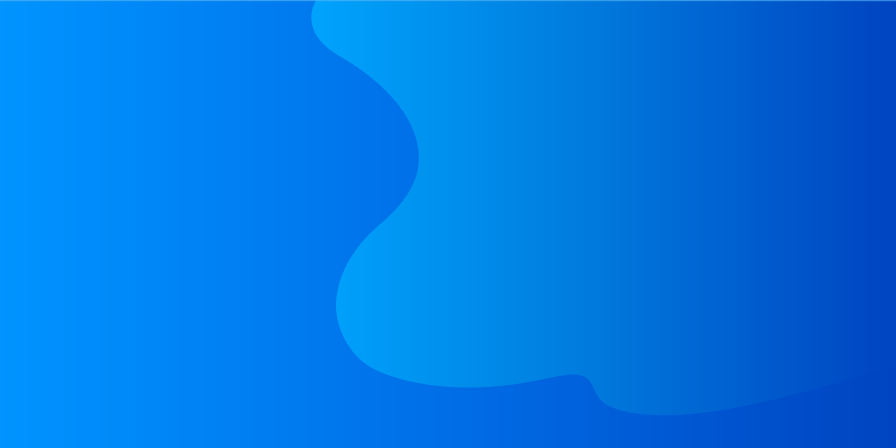
Reproduce this background procedurally as a WebGL 2 fragment shader.

```glsl
#version 300 es
precision highp float;

#define CURVE_STEPS 14
#define BACK_LEFT vec3(0.0, 0.58, 1.0)
#define BACK_MIDDLE vec3(0.0, 0.43, 0.905)
#define DEEP_BLUE vec3(0.0, 0.265, 0.755)
#define WAVE_LEFT vec3(0.0, 0.64, 0.99)
#define WAVE_MIDDLE vec3(0.0, 0.49, 0.872)
#define RIM_COLOR vec3(0.35, 0.72, 0.95)
#define RIM_HEIGHT 0.0026

uniform vec2 u_resolution;
out vec4 outColor;

// State of the outline being traced around the current point
vec2 pen;
float edgeDistance = 1e3;
float side = 1.0;

// Straight piece: nearest distance, and a side flip per crossing to the left
void lineTo(vec2 p, vec2 end) {
    vec2 along = end - pen;
    vec2 toPoint = p - pen;
    float t = clamp(dot(toPoint, along) / dot(along, along), 0.0, 1.0);
    edgeDistance = min(edgeDistance, length(toPoint - along * t));
    if ((pen.y > p.y) != (end.y > p.y)) {
        float crossingX = pen.x + along.x * toPoint.y / along.y;
        if (crossingX < p.x) side = -side;
    }
    pen = end;
}

// Cubic Bezier piece from the pen to the end point
void curveTo(vec2 p, vec2 handleA, vec2 handleB, vec2 end) {
    vec2 start = pen;
    for (int i = 1; i <= CURVE_STEPS; i++) {
        float t = float(i) / float(CURVE_STEPS);
        float s = 1.0 - t;
        lineTo(p, s * s * s * start + 3.0 * s * s * t * handleA
                + 3.0 * s * t * t * handleB + t * t * t * end);
    }
}

// Signed distance to the wave, negative inside
float waveDistance(vec2 p) {
    pen = vec2(0.714, 1.013);
    // Left side, from the top down
    curveTo(p, vec2(0.701, 0.995), vec2(0.695, 0.979), vec2(0.695, 0.961));
    curveTo(p, vec2(0.695, 0.922), vec2(0.724, 0.893), vec2(0.766, 0.870));
    curveTo(p, vec2(0.867, 0.810), vec2(0.935, 0.729), vec2(0.935, 0.648));
    curveTo(p, vec2(0.935, 0.589), vec2(0.898, 0.542), vec2(0.849, 0.500));
    curveTo(p, vec2(0.786, 0.448), vec2(0.750, 0.380), vec2(0.750, 0.318));
    curveTo(p, vec2(0.750, 0.260), vec2(0.786, 0.201), vec2(0.833, 0.177));
    // Underside, out to the right
    curveTo(p, vec2(0.891, 0.148), vec2(0.969, 0.135), vec2(1.047, 0.135));
    curveTo(p, vec2(1.167, 0.135), vec2(1.234, 0.164), vec2(1.281, 0.164));
    curveTo(p, vec2(1.328, 0.164), vec2(1.318, 0.128), vec2(1.344, 0.104));
    curveTo(p, vec2(1.370, 0.081), vec2(1.432, 0.073), vec2(1.484, 0.073));
    curveTo(p, vec2(1.641, 0.073), vec2(1.849, 0.141), vec2(2.018, 0.188));
    return side * edgeDistance;
}

// Horizontal gradient through three colours
vec3 gradient(float x, float start, float middle, vec3 a, vec3 b, vec3 c) {
    vec3 first = mix(a, b, clamp((x - start) / (middle - start), 0.0, 1.0));
    return mix(first, c, clamp((x - middle) / (1.0 - middle), 0.0, 1.0));
}

void main() {
    vec2 uv = gl_FragCoord.xy / u_resolution;
    vec2 p = vec2(uv.x * 2.0, uv.y);
    float pixel = 1.0 / u_resolution.y;

    vec3 back = gradient(uv.x, 0.0, 0.5, BACK_LEFT, BACK_MIDDLE, DEEP_BLUE);
    vec3 wave = gradient(uv.x, 0.35, 0.64, WAVE_LEFT, WAVE_MIDDLE, DEEP_BLUE);
    float coverage = clamp(0.5 - waveDistance(p) / pixel, 0.0, 1.0);
    vec3 color = mix(back, wave, coverage);

    // Thin pale rim along the top
    float rim = clamp((uv.y - 1.0 + RIM_HEIGHT) / pixel + 0.5, 0.0, 1.0);
    color = mix(color, RIM_COLOR, rim * 0.6);

    outColor = vec4(color, 1.0);
}
```
